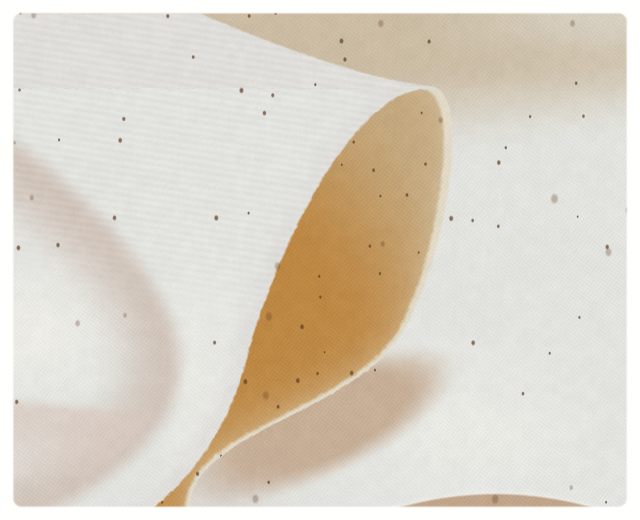
Give the GLSL for this texture, as a Shadertoy shader.

```glsl
// Rolled cotton cloth with an ochre hollow, soft creases, weave and seed specks on a rounded card.

const float CANVAS_H = 6.24;               // canvas height in scene units, y runs down
const vec2  CARD_CENTRE = vec2(3.84, 3.12);
const vec2  CARD_HALF = vec2(3.68, 2.96);
const float CARD_RADIUS = 0.10;
const float EDGE_SOFT = 0.018;
const float FRAY = 0.014;
const float TWILL_PERIOD = 0.085;
const float WEAVE_PERIOD = 0.055;
const vec3 PAPER = vec3(1.0, 1.0, 0.995);
const vec3 CLOTH = vec3(0.885, 0.890, 0.873);
const vec3 CLOTH_LIT = vec3(0.935, 0.930, 0.910);
const vec3 CLOTH_SHADE = vec3(0.80, 0.74, 0.695);
const vec3 BACK_TAN = vec3(0.795, 0.735, 0.64);
const vec3 OCHRE = vec3(0.74, 0.53, 0.265);
const vec3 OCHRE_PALE = vec3(0.765, 0.655, 0.49);
const vec3 LIP = vec3(0.88, 0.85, 0.775);
const vec3 SHADOW_TAN = vec3(0.755, 0.645, 0.54);
const vec3 SPECK = vec3(0.36, 0.22, 0.12);

float hash(vec2 p) {
    return fract(sin(dot(p, vec2(127.1, 311.7))) * 43758.5453);
}

float valueNoise(vec2 p) {
    vec2 i = floor(p), f = fract(p);
    f = f * f * (3.0 - 2.0 * f);
    return mix(mix(hash(i), hash(i + vec2(1, 0)), f.x),
               mix(hash(i + vec2(0, 1)), hash(i + vec2(1, 1)), f.x), f.y);
}

vec2 bezier(vec2 a, vec2 b, vec2 c, vec2 d, float t) {
    float s = 1.0 - t;
    return s * s * s * a + 3.0 * s * s * t * b + 3.0 * s * t * t * c + t * t * t * d;
}

// Approximate signed distance to a curve that descends in y; positive on its right
float rightOf(vec2 p, vec2 a, vec2 b, vec2 c, vec2 d) {
    float lo = 0.0, hi = 1.0;
    for (int i = 0; i < 12; i++) {
        float mid = 0.5 * (lo + hi);
        if (bezier(a, b, c, d, mid).y < p.y) lo = mid; else hi = mid;
    }
    float t = 0.5 * (lo + hi), s = 1.0 - t;
    vec2 tangent = s * s * (b - a) + 2.0 * s * t * (c - b) + t * t * (d - c);
    return (p.x - bezier(a, b, c, d, t).x) * abs(tangent.y) / length(tangent);
}

float above(float d) { return smoothstep(-EDGE_SOFT, EDGE_SOFT, d); }

float ridge(float d, float width) { return exp(-d * d / (width * width)); }

float blob(vec2 p, vec2 centre, vec2 size) {
    vec2 q = (p - centre) / size;
    return exp(-dot(q, q));
}

// One jittered dot in some of the cells
float specks(vec2 p, float cell, float chance, float size) {
    vec2 id = floor(p / cell);
    vec2 centre = 0.2 + 0.6 * vec2(hash(id + 3.1), hash(id + 7.7));
    float radius = size * (0.5 + hash(id + 5.3));
    float d = length((fract(p / cell) - centre) * cell * vec2(1.0, 0.75));
    return step(hash(id), chance) * (1.0 - smoothstep(radius * 0.4, radius + 0.008, d));
}

vec3 background(vec2 p) {
    vec3 col = mix(CLOTH, CLOTH_LIT, 0.6 * blob(p, vec2(5.7, 5.2), vec2(1.2, 0.8)));
    float dusk = 1.0 - smoothstep(0.65, 1.95, p.y + 0.12 * (p.x - 5.5));
    dusk *= 1.0 - 0.5 * smoothstep(4.6, 7.5, p.x) * (1.0 - smoothstep(0.2, 0.95, p.y));
    col = mix(col, BACK_TAN, dusk);
    // Slanted shadow below the roll
    vec2 q = mat2(0.906, 0.423, -0.423, 0.906) * (p - vec2(3.85, 5.1));
    float shadow = 1.0 - smoothstep(0.65, 1.15, length(q / vec2(1.65, 0.58)));
    col = mix(col, SHADOW_TAN, 0.85 * shadow);
    col = mix(col, CLOTH_SHADE, 0.4 * blob(p, vec2(2.5, 5.9), vec2(0.8, 0.4)));
    // Low hem
    float hem = p.y - 5.93 - 0.12 * (p.x - 5.95) * (p.x - 5.95);
    col = mix(col, CLOTH_LIT, 0.6 * ridge(hem, 0.05));
    return mix(col, SHADOW_TAN, above(hem));
}

vec3 frontCloth(vec2 p, float innerEdge) {
    vec3 col = mix(CLOTH, CLOTH_LIT, 0.5 * blob(p, vec2(2.4, 4.6), vec2(0.5, 1.5)));
    col = mix(col, vec3(0.86, 0.845, 0.83), 0.5 * ridge(innerEdge + 0.05, 0.15));
    // Sunken pocket behind the soft crease
    float crease = p.y < 4.4
        ? rightOf(p, vec2(-0.1, 1.5), vec2(1.1, 2.3), vec2(2.18, 3.5), vec2(2.16, 4.4))
        : rightOf(p, vec2(2.16, 4.4), vec2(2.16, 5.1), vec2(1.5, 5.7), vec2(0.7, 6.1));
    float depth = -crease;
    float shade = smoothstep(-0.14, 0.16, depth) * (1.0 - smoothstep(0.2, 1.1, depth));
    col = mix(col, CLOTH_SHADE, 0.8 * shade);
    col = mix(col, CLOTH_LIT, 0.8 * blob(p, vec2(0.4, 4.0), vec2(0.8, 0.7)));
    float fold = p.y - 4.78 - 0.1 * p.x;
    float below = smoothstep(-0.08, 0.1, fold) * (1.0 - smoothstep(0.2, 1.2, fold));
    return mix(col, vec3(0.85, 0.79, 0.755), 0.75 * below * smoothstep(0.0, 0.4, depth));
}

vec3 hollow(vec2 p, float outerEdge) {
    float pale = smoothstep(0.0, 1.0, 0.38 * (p.x - 3.5) + 0.3 * (3.1 - p.y));
    vec3 col = mix(OCHRE, OCHRE_PALE, pale);
    col = mix(col, LIP, 0.45 * exp(min(outerEdge, 0.0) / 0.22));
    float lipWidth = mix(0.10, 0.045, smoothstep(2.0, 4.8, p.y));
    return mix(col, LIP, smoothstep(-lipWidth - 0.03, -lipWidth + 0.03, outerEdge));
}

void mainImage(out vec4 fragColor, in vec2 fragCoord) {
    vec2 p = vec2(fragCoord.x, iResolution.y - fragCoord.y) * CANVAS_H / iResolution.y;
    vec2 e = p + FRAY * (valueNoise(p * 22.0) - 0.5);

    // Edges of the roll
    float inner = e.y < 4.15
        ? rightOf(e, vec2(5.15, 1.06), vec2(4.3, 1.06), vec2(3.42, 2.75), vec2(3.0, 4.15))
        : rightOf(e, vec2(3.0, 4.15), vec2(2.82, 4.9), vec2(2.5, 5.56), vec2(1.85, 6.08));
    float outer = e.y < 3.75
        ? rightOf(e, vec2(5.15, 1.03), vec2(5.65, 1.06), vec2(5.4, 2.85), vec2(4.95, 3.75))
        : rightOf(e, vec2(4.95, 3.75), vec2(4.5, 4.95), vec2(2.32, 5.1), vec2(2.27, 6.08));
    float top = rightOf(e.yx, vec2(0.16, 2.4), vec2(0.55, 3.3), vec2(0.98, 4.5), vec2(1.03, 5.15));
    float roll = above(top) * above(-outer);
    float inside = above(inner) * above(-outer) * smoothstep(1.05, 1.09, e.y);
    vec3 col = mix(background(p), frontCloth(p, inner), roll);
    col = mix(col, hollow(p, outer), inside);

    // Twill on the front, plain weave elsewhere, faint mottling
    float twill = sin(6.2832 * (p.y - 0.16 * p.x) / TWILL_PERIOD);
    vec2 w = 6.2832 * (p + 0.15 * p.yx * vec2(-1, 1)) / WEAVE_PERIOD;
    float pocket = smoothstep(2.2, 3.6, p.y - 0.3 * p.x);
    float twillArea = roll * (1.0 - inside) * (1.0 - pocket);
    col += mix(0.016 * sin(w.x) * sin(w.y), 0.010 * twill, twillArea);
    col += 0.018 * (valueNoise(p * 9.0) + valueNoise(p * 45.0) - 1.0);

    // Seed specks, denser in the hollow
    col = mix(col, SPECK, 0.7 * specks(p, 0.31, mix(0.10, 0.34, inside), 0.018));
    col = mix(col, SPECK, 0.3 * specks(p + 0.17, 0.73, 0.16, 0.035));

    // Rounded card
    vec2 q = abs(p - CARD_CENTRE) - CARD_HALF + CARD_RADIUS;
    float card = length(max(q, 0.0)) + min(max(q.x, q.y), 0.0) - CARD_RADIUS;
    fragColor = vec4(mix(col, PAPER, above(card)), 1.0);
}
```
